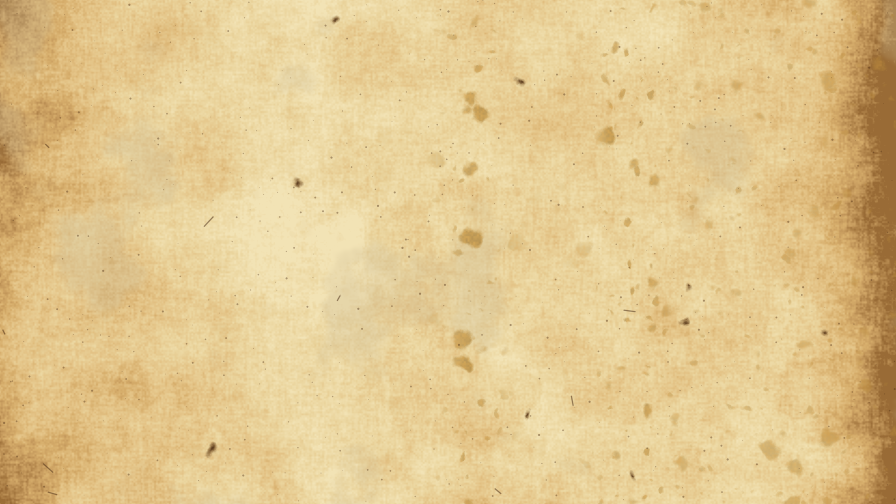
A WebGL 1 fragment shader for this texture:

```glsl
precision highp float;
// Aged parchment: layered value noise gives a single "age" tone that a
// palette ramp turns into cream, sand and brown. Worn side edges, foxing
// spots, specks, burn marks and loose fibres are scattered on top by hashes.
uniform vec2 u_resolution;

const vec3 PALE  = vec3(0.95, 0.89, 0.71);
const vec3 CREAM = vec3(0.92, 0.835, 0.62);
const vec3 SAND  = vec3(0.89, 0.76, 0.52);
const vec3 OCHRE = vec3(0.84, 0.68, 0.42);
const vec3 TAN   = vec3(0.78, 0.61, 0.37);
const vec3 BROWN = vec3(0.60, 0.42, 0.21);
const vec3 RUST  = vec3(0.79, 0.59, 0.25);
const vec3 GREY  = vec3(0.81, 0.74, 0.58);
const vec3 UMBER = vec3(0.28, 0.16, 0.07);

float hash(vec2 p) {
  vec3 q = fract(vec3(p.xyx) * 0.1031);
  q += dot(q, q.yzx + 33.33);
  return fract((q.x + q.y) * q.z);
}

vec2 hash2(vec2 p) {
  return vec2(hash(p), hash(p + 57.3));
}

float noise(vec2 p) {
  vec2 i = floor(p), f = fract(p);
  f = f * f * (3.0 - 2.0 * f);
  return mix(mix(hash(i), hash(i + vec2(1.0, 0.0)), f.x),
             mix(hash(i + vec2(0.0, 1.0)), hash(i + 1.0), f.x), f.y);
}

float fbm(vec2 p) {
  float sum = 0.0, gain = 0.5;
  for (int i = 0; i < 5; i++) {
    sum += gain * noise(p);
    p = mat2(0.8, -0.6, 0.6, 0.8) * p * 2.03 + 19.7;
    gain *= 0.5;
  }
  return sum / 0.97;
}

float disc(float d, float radius, float soft) {
  return 1.0 - smoothstep(radius - soft, radius + soft, d);
}

// Discs scattered one per grid cell; radii and softness are in cells.
float scatter(vec2 p, float density, vec2 radii, float soft) {
  vec2 cell = floor(p);
  float cover = 0.0;
  for (int y = -1; y <= 1; y++) {
    for (int x = -1; x <= 1; x++) {
      vec2 id = cell + vec2(float(x), float(y));
      float size = hash(id + 91.7);
      float radius = mix(radii.x, radii.y, size * size);
      float spot = disc(length(p - id - hash2(id)), radius, soft);
      cover = max(cover, spot * step(hash(id + 23.1), density) * mix(0.5, 1.0, size));
    }
  }
  return cover;
}

float segment(vec2 p, vec2 dir, float halfLength) {
  float along = clamp(dot(p, dir), -halfLength, halfLength);
  return length(p - dir * along);
}

float band(float x, float centre, float width) {
  float d = (x - centre) / width;
  return exp(-d * d);
}

vec3 paperRamp(float t) {
  vec3 c = mix(PALE, CREAM, clamp(t / 0.25, 0.0, 1.0));
  c = mix(c, SAND, clamp((t - 0.25) / 0.25, 0.0, 1.0));
  c = mix(c, OCHRE, clamp((t - 0.5) / 0.2, 0.0, 1.0));
  c = mix(c, TAN, clamp((t - 0.7) / 0.15, 0.0, 1.0));
  return mix(c, BROWN, clamp((t - 0.85) / 0.3, 0.0, 1.0));
}

void main() {
  float pixel = 1.0 / u_resolution.y;
  vec2 p = gl_FragCoord.xy * pixel;
  float aspect = u_resolution.x * pixel;
  float across = p.x / aspect;

  // Cloudy stains, soft-edged patches and worn side edges
  float cloud = fbm(p * 3.1 + 4.0);
  float mottle = fbm(p * 13.0 + 31.0);
  float age = 0.26 + (cloud - 0.5) * 0.7 + (mottle - 0.5) * 0.42;
  age += 0.12 * smoothstep(0.58, 0.63, fbm(p * 5.0 + 71.0));
  age -= 0.10 * smoothstep(0.56, 0.61, fbm(p * 4.0 + 113.0));
  float wear = 0.55 * exp(-p.x * 7.0) + 0.95 * exp((p.x - aspect) * 10.0);
  age += wear * (0.45 + 1.1 * fbm(p * 7.0 + 53.0));
  age += 0.12 * wear * abs(p.y - 0.5) * 2.0;

  // Fine grain and the weave of the sheet
  float weave = noise(p * vec2(38.0, 230.0)) + noise(p * vec2(240.0, 32.0) + 9.0) - 1.0;
  float grain = noise(p * 270.0) + 0.6 * noise(p * 130.0 + 5.0) - 0.8;
  age += 0.12 * weave + 0.19 * grain;
  vec3 color = paperRamp(age);
  color = mix(color, GREY, 0.35 * smoothstep(0.57, 0.68, fbm(p * 4.3 + 211.0)));

  // Foxing: ragged rust spots gathered in columns and toward the right
  vec2 ragged = p + 0.03 * (vec2(fbm(p * 34.0), fbm(p * 34.0 + 77.0)) - 0.5);
  float columns = band(across, 0.53, 0.035) + band(across, 0.70, 0.03);
  float region = clamp(columns + 0.6 * smoothstep(0.58, 0.8, across) + 0.08, 0.0, 1.0);
  float foxing = scatter(ragged * 14.0, 0.38, vec2(0.07, 0.27), 0.07);
  foxing = max(foxing, 0.8 * scatter(ragged * 33.0 + 40.0, 0.28, vec2(0.07, 0.25), 0.09));
  color = mix(color, RUST * (0.92 + 0.16 * grain), 0.72 * foxing * region);

  // Dark specks, then burn marks and loose fibres
  float specks = scatter(p * 42.0 + 13.0, 0.22, vec2(0.03, 0.09), 42.0 * pixel * 0.6);
  color = mix(color, UMBER, 0.42 * specks);
  for (int i = 0; i < 9; i++) {
    vec2 seed = vec2(float(i) * 7.0 + 3.0, 41.0);
    vec2 burn = ragged - hash2(seed) * vec2(aspect, 1.0);
    float radius = mix(0.004, 0.011, hash(seed + 5.0));
    color = mix(color, BROWN * 0.8, 0.75 * disc(length(burn), radius, 0.005));
    color = mix(color, UMBER, 0.7 * disc(length(burn), radius * 0.4, 0.003));
    vec2 offset = p - hash2(seed + 130.0) * vec2(aspect, 1.0);
    float angle = 6.2832 * hash(seed + 9.0);
    float fibre = segment(offset, vec2(cos(angle), sin(angle)), mix(0.003, 0.013, hash(seed + 11.0)));
    color = mix(color, UMBER, 0.55 * disc(fibre, 0.0012, pixel * 0.7));
  }
  gl_FragColor = vec4(color, 1.0);
}
```
